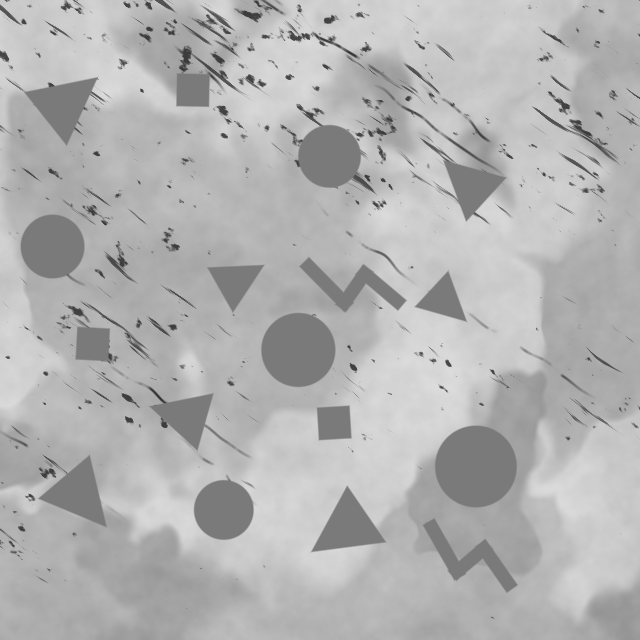
This pattern is drawn by a Shadertoy shader. Its source:

```glsl
// Flat grey circles, triangles, squares and zigzags scattered on worn, scratched plaster.

const vec3 LIGHT_PLASTER = vec3(0.805);
const vec3 MID_WASH      = vec3(0.695);
const vec3 DEEP_WASH     = vec3(0.615);
const vec3 SHAPE_GREY    = vec3(0.478);
const vec3 CRACK_INK     = vec3(0.13);

const int CIRCLES   = 5;
const int TRIANGLES = 7;
const int SQUARES   = 3;
const int ZIGZAGS   = 2;
const int CRACKS    = 11;

const float CRACK_ANGLE   = -0.64;  // radians, falling to the right
const float SHAPE_JITTER  = 0.10;
const float ZIGZAG_WIDTH  = 0.0105; // half thickness
const float EDGE_SOFTNESS = 0.0016;

float hash(vec2 p) {
    vec3 q = fract(p.xyx * 0.1031);
    q += dot(q, q.yzx + 33.33);
    return fract((q.x + q.y) * q.z);
}

float noise(vec2 p) {
    vec2 i = floor(p), f = fract(p);
    f = f * f * (3.0 - 2.0 * f);
    return mix(mix(hash(i), hash(i + vec2(1, 0)), f.x),
               mix(hash(i + vec2(0, 1)), hash(i + vec2(1, 1)), f.x), f.y);
}

float fbm(vec2 p) {
    float sum = 0.0, amp = 0.5333;
    for (int i = 0; i < 4; i++) {
        sum += amp * noise(p);
        p = mat2(1.6, 1.2, -1.2, 1.6) * p + 17.3;
        amp *= 0.5;
    }
    return sum;
}

vec2 rotate(vec2 p, float a) {
    float c = cos(a), s = sin(a);
    return vec2(c * p.x + s * p.y, c * p.y - s * p.x);
}

float triangle(vec2 p, float halfHeight) {
    float halfBase = halfHeight * 1.02;
    vec2 side = normalize(vec2(2.0 * halfHeight, halfBase));
    return max(dot(vec2(abs(p.x), p.y - halfHeight), side), -halfHeight - p.y);
}

float box(vec2 p, vec2 halfSize) {
    vec2 d = abs(p) - halfSize;
    return max(d.x, d.y);
}

// Straight bar with square ends
float bar(vec2 p, vec2 a, vec2 b) {
    vec2 d = b - a;
    vec2 q = rotate(p - 0.5 * (a + b), atan(d.y, d.x));
    return box(q, vec2(0.5 * length(d) + ZIGZAG_WIDTH, ZIGZAG_WIDTH));
}

float zigzag(vec2 p) {
    vec2 low = vec2(-0.016, -0.029), high = vec2(0.021, 0.012);
    float d = bar(p, vec2(-0.064, 0.034), low);
    d = min(d, bar(p, low, high));
    return min(d, bar(p, high, vec2(0.066, -0.037)));
}

// Union of all shapes, spread by a low-discrepancy sequence
float shapes(vec2 p) {
    float d = 1.0;
    for (int i = 0; i < CIRCLES + TRIANGLES + SQUARES + ZIGZAGS; i++) {
        float k = float(i);
        vec2 rnd = vec2(hash(vec2(k, 3.7)), hash(vec2(k, 9.1)));
        float size = hash(vec2(k, 21.3)), turn = hash(vec2(k, 40.9)) - 0.5;
        vec2 spot = fract(0.5 + k * vec2(0.7549, 0.5698));
        vec2 q = p - mix(vec2(0.1), vec2(0.9), spot) - SHAPE_JITTER * (rnd - 0.5);
        if (i < CIRCLES) d = min(d, length(q) - mix(0.046, 0.064, size));
        else if (i < CIRCLES + TRIANGLES)
            d = min(d, triangle(rotate(q, 6.2832 * turn), mix(0.036, 0.054, size)));
        else if (i < CIRCLES + TRIANGLES + SQUARES)
            d = min(d, box(rotate(q, 0.2 * turn), vec2(0.0255)));
        else d = min(d, zigzag(rotate(q, 0.35 * turn)));
    }
    return d;
}

// Overlapping washes with edges that vary from crisp to soft
vec3 plaster(vec2 p) {
    vec2 warp = vec2(fbm(p * 5.0 + 3.1), fbm(p * 5.0 + 61.7)) - 0.5;
    vec2 q = p + 0.16 * warp;
    float low = 0.28 * (0.5 - p.y);
    float soft = mix(0.012, 0.09, noise(p * 6.0 + 8.0));
    float mid  = fbm(q * 3.6 + 12.4) + low - 0.50;
    float deep = fbm(q * 4.2 + 47.8) + low - 0.62;
    vec3 tone = mix(LIGHT_PLASTER, MID_WASH, smoothstep(-soft, soft, mid));
    tone = mix(tone, DEEP_WASH, 0.92 * smoothstep(-soft, soft, deep));
    return tone + 0.13 * (fbm(q * 9.0 + 30.0) - 0.5) + 0.06 * (fbm(p * 48.0) - 0.5);
}

// Specks, short scratches and long broken cracks, densest at the upper left
float wearMarks(vec2 p) {
    float wear = smoothstep(0.36, 0.86, fbm(p * 5.0 + 90.0) + 0.42 * p.y - 0.25 * p.x);
    vec2 q = rotate(p, CRACK_ANGLE) + 0.012 * (noise(p * 14.0) - 0.5);
    float speckLimit = mix(0.85, 0.665, wear), scratchLimit = mix(0.84, 0.69, wear);
    float ink = 0.8 * smoothstep(speckLimit, speckLimit + 0.12, fbm(q * vec2(42, 74) + 5.0));
    ink = max(ink, 0.7 * smoothstep(scratchLimit, scratchLimit + 0.11, fbm(q * vec2(10, 105) + 70.0)));
    for (int i = 0; i < CRACKS; i++) {
        float k = float(i), r = hash(vec2(k, 77.7));
        vec2 centre = vec2(hash(vec2(k, 5.3)), 1.0 - 0.75 * hash(vec2(k, 13.9)));
        vec2 c = rotate(p - centre, CRACK_ANGLE + 0.25 * (r - 0.5));
        c.y += 0.010 * (noise(vec2(c.x * 28.0, k)) - 0.5);
        float taper = 1.0 - smoothstep(0.3, 1.0, abs(c.x) / mix(0.06, 0.19, r));
        float broken = smoothstep(0.34, 0.62, fbm(vec2(c.x * 36.0, k * 7.0)));
        float line = 1.0 - smoothstep(0.0005, 0.0034, abs(c.y));
        ink = max(ink, line * taper * broken * mix(0.4, 0.9, wear));
    }
    return ink;
}

void mainImage(out vec4 fragColor, in vec2 fragCoord) {
    vec2 p = fragCoord / iResolution.y;
    vec3 color = mix(plaster(p), CRACK_INK, wearMarks(p));
    float edge = max(EDGE_SOFTNESS, 0.8 / iResolution.y);
    color = mix(SHAPE_GREY, color, smoothstep(-edge, edge, shapes(p)));
    fragColor = vec4(color, 1.0);
}
```
